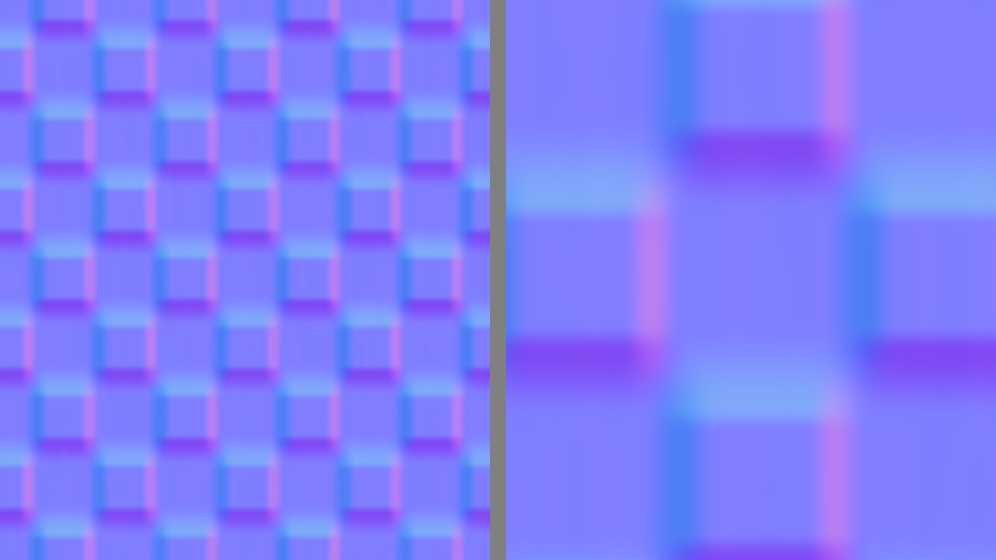
Left, the full canvas; right, a detail of the centre.
This texture map is drawn by a WebGL 1 fragment shader. Its source:

```glsl
precision highp float;
// Tangent-space normal map of soft square studs in a staggered 4 x 4 layout.
// Each stud has a flat top and four bevels; bevel slopes from two offset
// lattices are summed with faint wrapped streaks, then packed as a normal.
uniform vec2 u_resolution;

const float TAU = 6.2831853;
const vec2 REPEATS = vec2(4.0, 4.0);
const vec2 STREAKS = vec2(84.0, 16.0);

float hash(vec2 p) {
  return fract(sin(dot(p, vec2(127.1, 311.7))) * 43758.5453);
}

// Value noise that wraps after a whole number of cells.
float wrappedNoise(vec2 p, vec2 period) {
  vec2 i = floor(p);
  vec2 f = fract(p);
  f = f * f * (3.0 - 2.0 * f);
  float a = hash(mod(i, period));
  float b = hash(mod(i + vec2(1.0, 0.0), period));
  float c = hash(mod(i + vec2(0.0, 1.0), period));
  float d = hash(mod(i + vec2(1.0, 1.0), period));
  return mix(mix(a, b, f.x), mix(c, d, f.x), f.y);
}

// Rises from the flat top to the steepest point, then fades to the ground.
float bevel(float d, float inner, float steepest, float outer) {
  return smoothstep(inner, steepest, d) * (1.0 - smoothstep(steepest, outer, d));
}

// Limits a bevel to the length of its side of the stud.
float sideMask(float d, float full, float end) {
  return 1.0 - smoothstep(full, end, abs(d));
}

// Surface tilt of one stud; p is measured from its centre in cell units.
vec2 studSlope(vec2 p) {
  float left = bevel(-p.x, 0.115, 0.215, 0.335);
  float right = bevel(p.x, 0.125, 0.205, 0.290);
  float top = bevel(p.y, 0.115, 0.180, 0.390);
  float bottom = bevel(-p.y, 0.120, 0.188, 0.350);
  float tall = sideMask(p.y, 0.10, 0.31);
  float wide = sideMask(p.x, 0.12, 0.32);
  return vec2((0.50 * right - 0.44 * left) * tall,
              (0.36 * top - 0.45 * bottom) * wide);
}

// One lattice of studs, with a slight change of depth from stud to stud.
vec2 latticeSlope(vec2 p, vec2 centre) {
  vec2 q = p - centre + 0.5;
  vec2 id = mod(floor(q), REPEATS);
  float depth = 0.96 + 0.08 * hash(id + centre);
  return studSlope(fract(q) - 0.5) * depth;
}

void main() {
  vec2 uv = gl_FragCoord.xy / u_resolution;

  // Slight uneven row spacing
  vec2 p = uv * REPEATS;
  p.y -= 0.012 * sin(TAU * uv.y);

  // Staggered studs
  vec2 slope = latticeSlope(p, vec2(0.524, 0.013))
             + latticeSlope(p, vec2(0.024, 0.513));

  // Faint vertical streaks
  float streak = wrappedNoise(uv * STREAKS, STREAKS) - 0.5;
  slope += vec2(0.035, 0.015) * streak + vec2(0.0, -0.012);

  // Pack the normal as a colour
  vec3 normal = normalize(vec3(slope, 1.0));
  gl_FragColor = vec4(normal * 0.5 + 0.5, 1.0);
}
```
